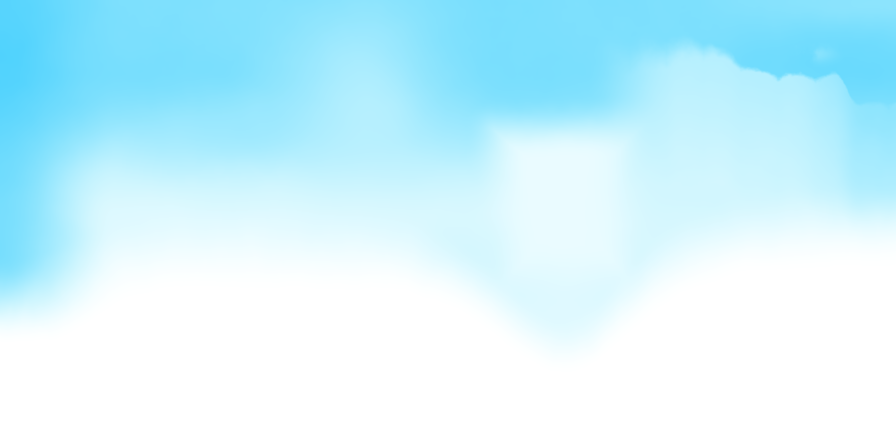
This texture is drawn by a Shadertoy shader. Its source:

```glsl
float hash(vec2 cell) {
    vec3 q = fract(vec3(cell.xyx) * 0.1031);
    q += dot(q, q.yzx + 33.33);
    return fract((q.x + q.y) * q.z);
}

float valueNoise(vec2 p) {
    vec2 cell = floor(p);
    vec2 f = fract(p);
    f = f * f * (3.0 - 2.0 * f);
    float low = mix(hash(cell), hash(cell + vec2(1, 0)), f.x);
    float high = mix(hash(cell + vec2(0, 1)), hash(cell + vec2(1, 1)), f.x);
    return mix(low, high, f.y);
}

// Layered noise centred on zero
float fbm(vec2 p) {
    float sum = 0.0;
    float amplitude = 0.5;
    for (int i = 0; i < 5; i++) {
        sum += amplitude * (valueNoise(p) - 0.5);
        p = mat2(0.8, 0.6, -0.6, 0.8) * p * 2.03 + 7.1;
        amplitude *= 0.5;
    }
    return sum;
}

float puff(vec2 p, vec2 centre, vec2 radius) {
    vec2 q = (p - centre) / radius;
    return exp(-dot(q, q));
}

float softBox(vec2 p, vec2 centre, vec2 halfSize, float blur) {
    vec2 d = abs(p - centre) - halfSize;
    float dist = length(max(d, 0.0)) + min(max(d.x, d.y), 0.0);
    return 1.0 - smoothstep(-blur, blur, dist);
}

// Open sky and broad haze: 0 is deep blue, 1 is white
float skyHaze(vec2 p) {
    float haze = mix(0.26, 0.82, 1.0 - smoothstep(0.5, 0.85, p.y));
    float leftBlue = mix(0.22, 0.03, smoothstep(0.55, 0.85, p.y));
    haze = mix(haze, leftBlue, 1.0 - smoothstep(0.0, 0.27, p.x));
    haze = mix(haze, 0.64, 0.8 * puff(p, vec2(0.82, 0.78), vec2(0.21, 0.2)));
    haze = mix(haze, 0.42, 0.7 * puff(p, vec2(0.52, 0.7), vec2(0.15, 0.07)));
    haze = mix(haze, 0.24, 0.9 * puff(p, vec2(1.2, 0.89), vec2(0.22, 0.13)));
    haze = mix(haze, 0.17, 0.8 * puff(p, vec2(1.87, 0.84), vec2(0.25, 0.1)));
    haze = mix(haze, 0.38, 0.8 * puff(p, vec2(1.95, 1.0), vec2(0.28, 0.05)));
    return haze;
}

// Bright central block, with cyan hollows beside its foot
float centralCloud(vec2 p, float haze) {
    haze = mix(haze, 0.75, 0.8 * puff(p, vec2(1.05, 0.42), vec2(0.11, 0.13)));
    haze = mix(haze, 0.77, 0.7 * puff(p, vec2(1.43, 0.4), vec2(0.1, 0.13)));
    float taper = 1.0 + 0.35 * smoothstep(0.7, 0.4, p.y);
    vec2 q = vec2(1.27 + (p.x - 1.27) * taper, p.y);
    return mix(haze, 0.88, softBox(q, vec2(1.27, 0.555), vec2(0.16, 0.165), 0.07));
}

// Scalloped cloud bank that sharpens toward the right
float rightCloud(vec2 p, float haze) {
    float edge = 0.883 - 0.05 * smoothstep(1.58, 1.72, p.x)
               - 0.07 * smoothstep(1.86, 1.92, p.x);
    edge += 0.012 * (abs(sin(p.x * 38.0)) - 0.5);
    edge += 0.04 * fbm(p * 18.0);
    float blur = mix(0.04, 0.006, smoothstep(1.45, 1.7, p.x));
    float depth = clamp((edge - p.y) / 0.3, 0.0, 1.0);
    float body = mix(0.58 + 0.17 * depth, 0.36 + 0.3 * depth,
                     smoothstep(1.75, 1.95, p.x));
    float cover = smoothstep(-blur, blur, edge - p.y)
                * smoothstep(1.3, 1.52, p.x) * smoothstep(0.38, 0.6, p.y);
    haze = mix(haze, body, cover);

    // Small detached wisp
    float wisp = puff(p, vec2(1.82, 0.88), vec2(0.04, 0.018));
    wisp *= smoothstep(-0.25, 0.2, fbm(p * 30.0));
    return mix(haze, 0.42, 0.7 * wisp);
}

// White cloud floor with a dip right of centre
float cloudFloor(vec2 p) {
    float dip = exp(-pow((p.x - 1.25) / 0.2, 2.0));
    float top = 0.22 + 0.12 * smoothstep(0.0, 0.4, p.x) - 0.18 * dip
              + 0.05 * smoothstep(1.4, 1.8, p.x);
    top += 0.05 * fbm(vec2(p.x * 7.0, p.y * 4.0));
    return 1.0 - smoothstep(top, top + 0.2 - 0.06 * dip, p.y);
}

vec3 skyColour(float haze) {
    float blue = 1.0 - clamp(haze, 0.0, 1.0);
    return vec3(1.0 - 0.7 * blue, 1.0 - 0.18 * pow(blue, 1.2), 1.0 - 0.01 * blue);
}

void mainImage(out vec4 fragColor, in vec2 fragCoord) {
    vec2 p = fragCoord / iResolution.y;
    vec2 drift = vec2(fbm(p * 4.0), fbm(p * 4.0 + 19.0));
    vec2 warped = p + 0.05 * drift;

    float haze = skyHaze(warped);
    haze = centralCloud(warped, haze);
    haze = rightCloud(p, haze);
    haze += 0.12 * fbm(p * 6.0) * (1.0 - haze);
    haze = mix(haze, 1.0, cloudFloor(p));
    fragColor = vec4(skyColour(haze), 1.0);
}
```
